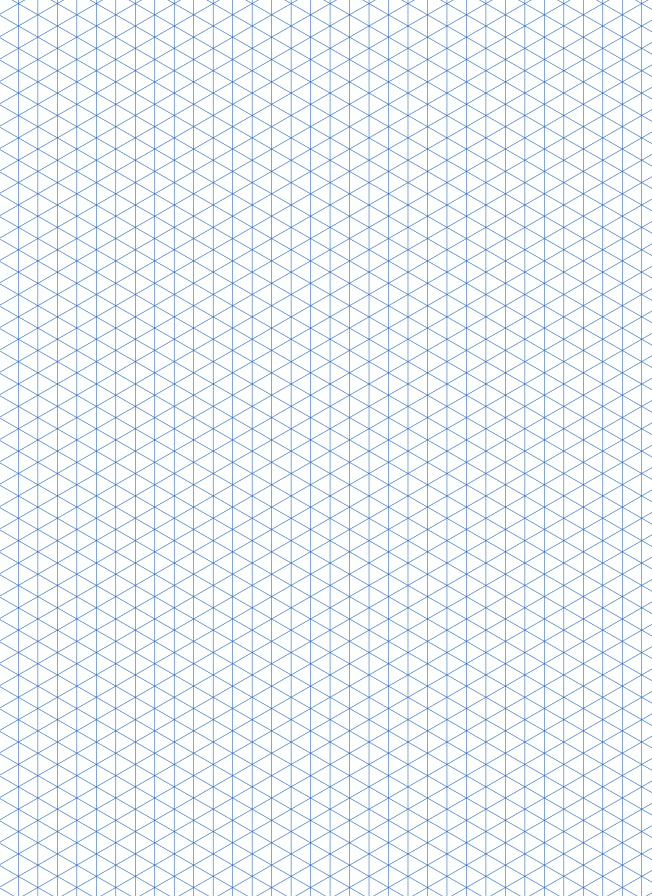
Write a WebGL 1 fragment shader that draws this pattern.

```glsl
precision highp float;
// Isometric graph paper: thin blue vertical and slanted rules forming triangles on white.

uniform vec2 u_resolution;

const vec2 GRID_COUNT = vec2(33.47, 40.04);  // columns across, nodes down
const vec2 GRID_SHIFT = vec2(0.944, 0.160);  // first node, in cells from the top left
const float LINE_WIDTH = 0.00061;            // share of the canvas height
const vec3 PAPER = vec3(0.995, 1.0, 1.0);
const vec3 INK = vec3(0.12, 0.36, 0.72);

// Share of a pixel-wide strip covered by a line whose centre is dist away.
float lineCoverage(float dist, float width, float pixel) {
  float near = max(dist - 0.5 * width, -0.5 * pixel);
  float far = min(dist + 0.5 * width, 0.5 * pixel);
  return clamp((far - near) / pixel, 0.0, 1.0);
}

// Parallel rules wherever phase is an integer; frequency is the phase gradient.
float ruling(float phase, vec2 frequency, float width, float pixel) {
  float dist = abs(fract(phase + 0.5) - 0.5) / length(frequency);
  return lineCoverage(dist, width, pixel);
}

void main() {
  vec2 uv = gl_FragCoord.xy / u_resolution;
  float aspect = u_resolution.x / u_resolution.y;
  float pixel = 1.0 / u_resolution.y;

  // Grid coordinates, counted from the top left
  vec2 cell = vec2(uv.x, 1.0 - uv.y) * GRID_COUNT - GRID_SHIFT;
  vec2 density = GRID_COUNT / vec2(aspect, 1.0);

  // Vertical rules, then the two slanted families
  float clear = 1.0 - ruling(cell.x, vec2(density.x, 0.0), LINE_WIDTH, pixel);
  for (int i = 0; i < 2; i++) {
    float slope = float(i) - 0.5;
    float phase = cell.y + slope * cell.x;
    vec2 frequency = vec2(slope * density.x, density.y);
    clear *= 1.0 - ruling(phase, frequency, LINE_WIDTH, pixel);
  }

  gl_FragColor = vec4(mix(INK, PAPER, clear), 1.0);
}
```
